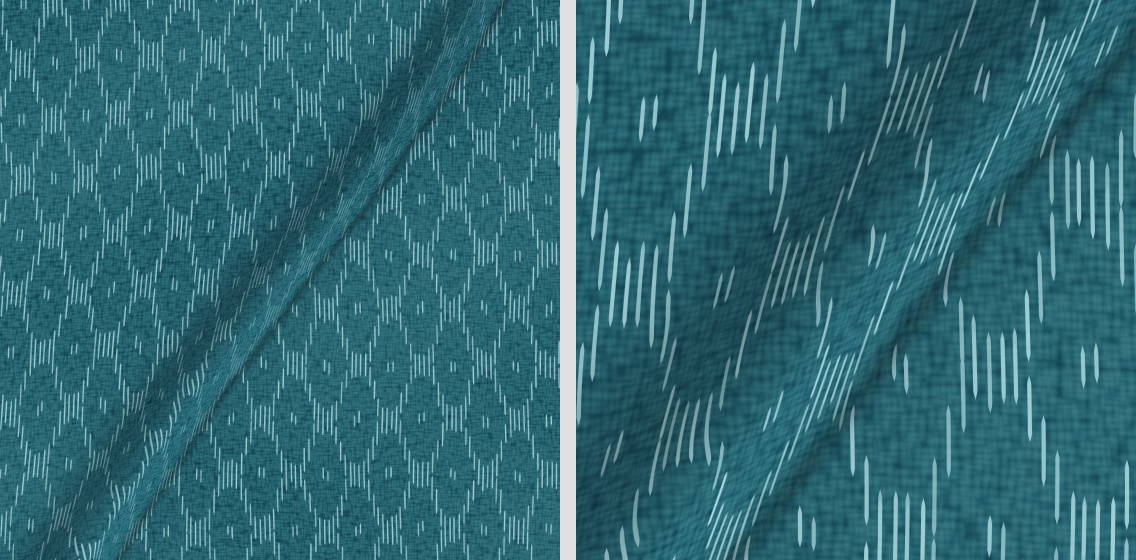
Left: the whole. Right: its middle third, enlarged.
Write a Shadertoy shader that draws this texture.

```glsl
const vec2 REPEAT = vec2(0.1135, 0.197);     // size of one ogee
const vec2 ORIGIN = vec2(0.866, 0.349);      // one crossing of the lattice
const float LINES = 14.0;                    // warp lines per ogee, even
const float LINE_HALF = 0.155;               // half width, in line spacings
const float STROKE_HALF = 0.108;             // half lengths, in repeats
const float DASH_HALF = 0.062;
const float END_TAPER = 0.03;
const float WEAR = 0.03;                     // scatter of the stroke ends
const float ROUNDING = 0.85;                 // 0 diamond, 1 ogee
const vec2 LEFT_PIVOT = vec2(0.15, 0.681);   // distortion left of the fold
const float LEFT_TILT = 0.06;
const float LEFT_LEAN = 0.065;
const float LEFT_STRETCH = 0.045;
const vec2 FOLD_NORMAL = vec2(0.823, -0.567);
const float CREASE_TUCK = 0.06;              // cloth hidden by each bend
const float SHOULDER_TUCK = 0.04;
const float THREADS = 250.0;
const vec3 SHADE = vec3(0.080, 0.280, 0.335);
const vec3 TEAL = vec3(0.142, 0.383, 0.435);
const vec3 LIGHT = vec3(0.205, 0.460, 0.500);
const vec3 STRIPE = vec3(0.62, 0.81, 0.84);

float hash(vec2 p) {
    vec3 q = fract(vec3(p.xyx) * 0.1031);
    q += dot(q, q.yzx + 33.33);
    return fract((q.x + q.y) * q.z);
}

// Distance to the nearest scattered point
float cellular(vec2 p) {
    vec2 cell = floor(p);
    float nearest = 2.0;
    for (int y = -1; y <= 1; y++)
    for (int x = -1; x <= 1; x++) {
        vec2 id = cell + vec2(x, y);
        vec2 point = id + vec2(hash(id), hash(id + 71.7));
        nearest = min(nearest, length(point - p));
    }
    return nearest;
}

float bump(float x, float width) {
    return exp(-x * x / (width * width));
}

// Signed distance across the diagonal crease
float foldDistance(vec2 uv) {
    float bend = -0.012 * sin(6.0 * (uv.y - 0.53)) + 0.0015 * sin(27.0 * uv.y);
    return dot(uv - vec2(0.21, 0.0), FOLD_NORMAL) + bend;
}

// Flat cloth position seen at a point of the folded cloth
vec2 unfold(vec2 uv, float s, float shoulder) {
    float tuck = CREASE_TUCK * (smoothstep(-0.05, 0.008, s) - 1.0)
               + SHOULDER_TUCK * (smoothstep(-0.035, 0.035, s - shoulder) - 1.0);
    float left = 1.0 - smoothstep(-0.15, 0.0, s);
    vec2 away = uv - LEFT_PIVOT;
    vec2 p = uv + FOLD_NORMAL * tuck;
    p.x -= left * LEFT_LEAN * min(away.y, 0.0);
    p.y -= left * (LEFT_TILT * away.x + LEFT_STRETCH * away.y);
    p += 0.0018 * sin(uv.yx * vec2(17.0, 21.0) + 2.0 * sin(uv * 8.0));
    return p;
}

// Tapered vertical stroke, repeated once per unit of height
float stroke(float y, float center, float halfLength, vec2 seed, float across, float blur) {
    float row = round(y - center);
    vec2 id = seed + vec2(0.0, row * 7.0);
    float offset = (hash(id) - 0.5) * 2.0 * WEAR;
    float reach = halfLength * (0.85 + 0.3 * hash(id + 19.3));
    float inside = reach - abs(y - center - row - offset);
    float halfWidth = LINE_HALF * smoothstep(-0.005, END_TAPER, inside);
    float cover = clamp((halfWidth - across) / blur + 0.5, 0.0, 1.0);
    cover *= min(1.0, 2.0 * halfWidth / blur);
    return cover * (0.75 + 0.25 * hash(id + 43.1));
}

// Ogee lattice of strokes with a pair of dashes in each cell
float ikat(vec2 q) {
    float x = q.x * LINES;
    float blur = max(fwidth(x), 0.001);
    float line = floor(x);
    float across = abs(x - line - 0.5 - 0.2 * (hash(vec2(line, 5.0)) - 0.5));
    float t = 2.0 * abs(fract((line + 0.5) / LINES + 0.5) - 0.5);
    float rise = 0.5 * mix(t, smoothstep(0.15, 0.85, t), ROUNDING);
    float ink = 0.0;
    for (float side = -1.0; side <= 1.0; side += 2.0)
        ink = max(ink, stroke(q.y, side * rise, STROKE_HALF, vec2(line, side * 31.0), across, blur));
    if (abs(t - 0.5) > 0.5 - 1.5 / LINES) {
        float middle = t > 0.5 ? 0.0 : 0.5;
        ink = max(ink, stroke(q.y, middle, DASH_HALF, vec2(line, 57.0), across, blur));
    }
    return ink;
}

void mainImage(out vec4 fragColor, in vec2 fragCoord) {
    vec2 uv = fragCoord / iResolution.xy;
    float s = foldDistance(uv);
    float shoulder = mix(-0.11, -0.06, uv.y);
    vec2 cloth = unfold(uv, s, shoulder);

    // Woven ground with slubs along both thread directions
    float warp = cellular(cloth * THREADS * vec2(1.0, 0.25));
    float weft = cellular(cloth * THREADS * vec2(0.22, 1.0) + 40.0);
    float tone = 0.5 + 0.72 * (0.95 - warp - weft);
    tone += 0.06 * sin(uv.x * 7.0 + 3.0 * sin(uv.y * 4.0)) + 0.05 * sin(uv.y * 11.0 - uv.x * 5.0);
    vec3 color = mix(SHADE, TEAL, clamp(tone * 2.0, 0.0, 1.0));
    color = mix(color, LIGHT, clamp(tone * 2.0 - 1.0, 0.0, 1.0));

    // Resist dyed strokes
    color = mix(color, STRIPE, ikat((cloth - ORIGIN) / REPEAT));

    // Light over the fold
    float light = 1.0 - 0.25 * bump(s - shoulder, 0.043) + 0.09 * bump(s + 0.03, 0.022)
                - 0.27 * bump(s - 0.002, 0.007) - 0.04 * bump(s - 0.025, 0.025);
    fragColor = vec4(color * light, 1.0);
}
```
